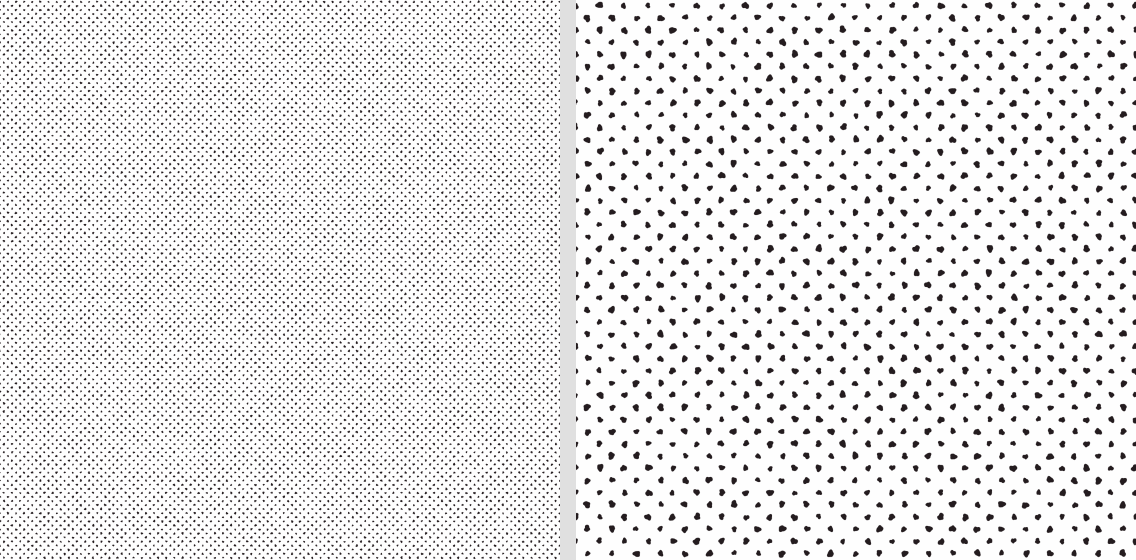
Left, the full canvas; right, a detail of the centre.
Give the GLSL for this pattern, as a WebGL 2 fragment shader.

```glsl
#version 300 es
precision highp float;
// Small hand-inked dots on white, set on a staggered (diagonal) lattice with
// 69 repeats across and down. Each dot gets a hashed size, offset and lumpy
// outline, drawn as a polar distance function.

uniform vec2 u_resolution;
out vec4 fragColor;

// Sine-free hash: lattice site to three values in 0..1
vec3 hash3(vec2 site) {
    vec3 q = fract(site.xyx * vec3(0.1031, 0.1030, 0.0973));
    q += dot(q, q.yxz + 33.33);
    return fract((q.xxy + q.yzz) * q.zyx);
}

// Approximate signed distance to a lumpy, slightly angular dot
float inkDot(vec2 p, float radius, vec3 seed) {
    float angle = atan(p.y, p.x + 1e-6);
    float lumps = 0.13 * sin(2.0 * angle + 6.283 * seed.x)
                + 0.11 * sin(3.0 * angle + 6.283 * seed.y)
                + 0.05 * sin(5.0 * angle + 6.283 * seed.z);
    return length(p) - radius * (1.0 + lumps);
}

void main() {
    // One unit is half a repeat, so rows and columns alternate
    vec2 uv = gl_FragCoord.xy / u_resolution;
    vec2 p = vec2(uv.x, 1.0 - uv.y) * 138.0 - vec2(-0.05, 0.46);

    // Nearest site of the staggered lattice, found on its diagonal axes
    vec2 diagonal = floor(0.5 * vec2(p.x + p.y, p.x - p.y) + 0.5);
    vec2 site = vec2(diagonal.x + diagonal.y, diagonal.x - diagonal.y);

    // Variation from dot to dot
    vec3 shape = hash3(site + 17.0);
    vec3 place = hash3(site + 211.0);
    vec2 offset = (place.xy - 0.5) * 0.12;
    float radius = mix(0.195, 0.285, place.z);

    // Soft coverage about one pixel wide
    float pixel = 138.0 / min(u_resolution.x, u_resolution.y);
    float d = inkDot(p - site - offset, radius, shape);
    float coverage = 1.0 - smoothstep(-0.75 * pixel, 0.75 * pixel, d);

    vec3 paper = vec3(0.995);
    vec3 ink = vec3(0.14, 0.11, 0.12);
    fragColor = vec4(mix(paper, ink, coverage), 1.0);
}
```
